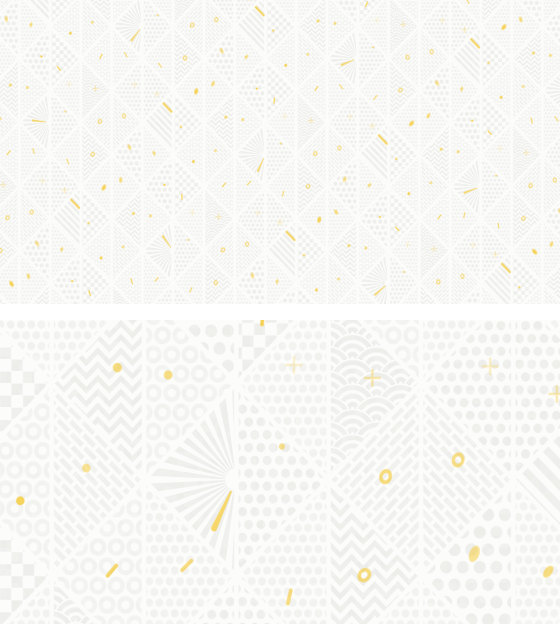
Top, the full canvas; bottom, a detail of the centre.
Give the GLSL for this pattern, as a WebGL 1 fragment shader.

```glsl
precision highp float;
// Pale patchwork of patterned triangles in upright strips, scattered with gold flecks.
uniform vec2 u_resolution;

float hash(vec2 p) {
  p = fract(p * vec2(0.1031, 0.1147) + 0.37);
  p += dot(p, p.yx + 33.33);
  return fract((p.x + p.y) * p.x * 41.7);
}

// Coverage of a shape from its signed distance, softened over w.
float cover(float d, float w) { return 1.0 - smoothstep(-w, w, d); }

float segment(vec2 p, vec2 a, vec2 b) {
  vec2 e = b - a;
  return length(p - a - e * clamp(dot(p - a, e) / dot(e, e), 0.0, 1.0));
}

// Centre-relative position in rows staggered by half a cell.
vec2 staggered(vec2 p) {
  p.x += 0.5 * mod(floor(p.y), 2.0);
  return fract(p) - 0.5;
}

float fan(vec2 q, float w) {
  float r = length(q);
  float ray = abs(fract(atan(q.y, q.x) / 3.14159 * 17.0) - 0.5);
  float d = (ray - 0.27) * r * 0.185;
  return cover(max(d, max(0.12 - r, r - 0.95)), w * 0.7);
}

// Overlapping scales of concentric arcs; the lowest row lies in front.
float waves(vec2 q, float w) {
  vec2 p = q / 0.26;
  float base = floor(p.y * 2.0) + 2.0;
  for (int j = 0; j < 5; j++) {
    float row = base - float(j);
    float x = mod(p.x + mod(row, 2.0), 2.0) - 1.0;
    float r = length(vec2(x, p.y - row * 0.5));
    if (r < 1.0) return cover((abs(fract(r * 3.0) - 0.5) - 0.29) * 0.087, w);
  }
  return 0.0;
}

float chevrons(vec2 q, float w) {
  float zig = abs(fract(q.x * 4.0) - 0.5) * 0.25;
  return cover((abs(fract((q.y + zig) * 7.0) - 0.5) - 0.25) * 0.13, w);
}

float dots(vec2 q, float n, float radius, float w) {
  return cover((length(staggered(q * n)) - radius) / n, w);
}

float rings(vec2 q, float w) {
  return cover((abs(length(staggered(q * 5.0)) - 0.34) - 0.12) / 5.0, w);
}

float checks(vec2 q, float w) {
  vec2 c = abs(staggered(q * vec2(4.0, 8.0))) / vec2(4.0, 8.0);
  return cover(max(c.x, c.y) - 0.06, w);
}

float dashes(vec2 q, float w) {
  vec2 p = staggered(vec2(q.x + q.y, q.y - q.x) * vec2(3.5, 8.0));
  return cover(max((abs(p.x) - 0.4) / 3.5, (abs(p.y) - 0.29) / 8.0), w);
}

float stripes(vec2 q, float w) {
  return cover((abs(fract((q.x + q.y) * 4.5) - 0.5) - 0.26) * 0.157, w);
}

// Grey filling of the triangle numbered k, of the 24 in one repeat.
float filling(float k, vec2 q, float w) {
  if (k == 7.0) return fan(q, w);
  if (k == 3.0) return stripes(q, w);
  if (k == 16.0) return waves(q, w);
  if (k == 13.0 || k == 18.0) return chevrons(q, w);
  if (k == 22.0 || k == 20.0) return checks(q, w);
  if (k == 5.0 || k == 11.0) return dots(q, 5.5, 0.36, w);
  if (k == 0.0 || k == 2.0 || k == 9.0) return dots(q, 7.5, 0.36, w);
  if (k == 17.0 || k == 10.0 || k == 14.0) return 0.85 * dashes(q, w);
  if (k == 6.0 || k == 15.0 || k == 21.0) return 0.7 * rings(q, w);
  return 0.75 * dots(q, 9.0, 0.38, w);
}

// Gold mark of the triangle: bar, dot, oval, ring, cross or dash.
float goldMark(float k, vec2 cell, vec2 q, float w) {
  float turn = hash(cell + 5.3);
  if (k == 7.0) {
    float a = (turn - 0.5) * 2.4;
    vec2 dir = vec2(cos(a), sin(a));
    float along = clamp((dot(q, dir) - 0.14) / 0.42, 0.0, 1.0);
    return cover(segment(q, dir * 0.14, dir * 0.56) - 0.01 - 0.022 * along, w);
  }
  if (k == 3.0) return cover(segment(q, vec2(0.31, -0.59), vec2(0.06, -0.34)) - 0.036, w);
  vec2 p = q - vec2(0.25 + 0.25 * hash(vec2(k, 2.1)), 0.7 * hash(vec2(k, 8.7)) - 0.35);
  float kind = mod(k * 5.0 + floor(k / 6.0), 6.0);
  float size = 0.03 + 0.03 * hash(vec2(k, 4.4));
  if (kind < 2.0) return cover(length(p) - size, w);
  if (kind > 4.0 && kind < 5.0 || kind == 4.0)
    return 0.5 * cover(max(min(abs(p.x), abs(p.y)) - 0.012, length(p) - 0.09), w);
  float a = turn * 1.6 - 0.8;
  p = mat2(cos(a), sin(a), -sin(a), cos(a)) * p;
  if (kind < 3.0) return cover(length(p * vec2(1.0, 0.6)) - size, w);
  if (kind < 4.0) return 0.7 * cover(abs(length(p * vec2(1.0, 0.85)) - 0.05) - 0.018, w);
  return 0.9 * cover(segment(p, vec2(0.0, -0.07), vec2(0.0, 0.07)) - 0.02, w);
}

void main() {
  vec2 p = vec2(gl_FragCoord.x, u_resolution.y - gl_FragCoord.y) / u_resolution.x;
  vec2 g = (p - vec2(0.474, 0.276)) * vec2(18.2, 17.45);
  float w = 16.0 / u_resolution.x;

  // Each strip alternates triangles pointing right and left.
  float strip = floor(g.x);
  float row = strip + 2.0 * floor((g.y - strip) * 0.5 + 0.5);
  vec2 q = vec2(g.x - strip, g.y - row);
  if (q.x + abs(q.y) > 1.0) {
    row = strip + 1.0 + 2.0 * floor((g.y - strip - 1.0) * 0.5 + 0.5);
    q = vec2(1.0 - q.x, g.y - row);
  }
  // Repeats along (4, 4) and (3, -3).
  float k = floor(mod(17.0 * strip + row + 0.5, 24.0));

  // White seams between patches
  float edge = min(q.x, (1.0 - q.x - abs(q.y)) * 0.707);
  float grey = filling(k, q, w) * smoothstep(0.015, 0.015 + 2.0 * w, edge);
  float wear = 0.8 + 0.3 * hash(floor(g * 14.0));
  vec3 color = mix(vec3(0.988, 0.988, 0.982), vec3(0.934, 0.934, 0.924), grey * wear);

  float gold = goldMark(k, vec2(strip, row), q, w);
  float fade = 0.5 + 0.5 * hash(vec2(k, 6.2));
  color = mix(color, vec3(0.96, 0.8, 0.24), gold * fade);
  gl_FragColor = vec4(color, 1.0);
}
```
